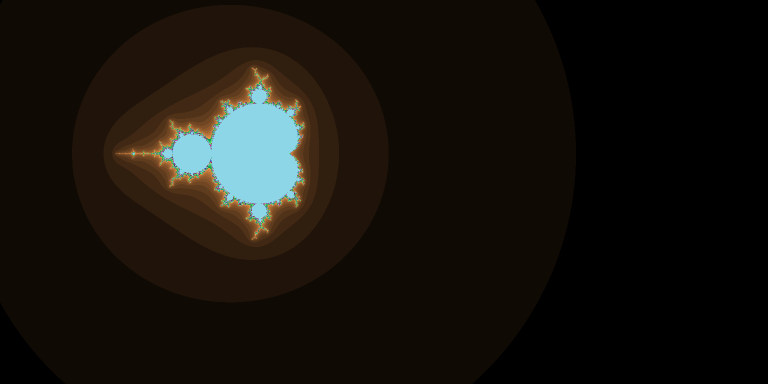
A Shadertoy shader for this background:

```glsl
const float VIEW_HEIGHT = 5.0;              // complex-plane units per canvas height
const vec2 PLANE_ORIGIN = vec2(3.5, 3.0);   // where zero lies, from the lower left
const float ESCAPE_RADIUS = 4.0;
const int MAX_STEPS = 200;
const vec3 COLOR_STEP = vec3(0.06275, 0.0392, 0.01955); // colour gained per step
const int SAMPLES = 2;                      // samples per axis for smooth edges

vec2 complexSquare(vec2 z) {
    return vec2(z.x * z.x - z.y * z.y, 2.0 * z.x * z.y);
}

// Number of steps the orbit of c stays inside the escape radius
int escapeSteps(vec2 c) {
    vec2 z = vec2(0.0);
    for (int i = 0; i < MAX_STEPS; i++) {
        z = complexSquare(z) + c;
        if (dot(z, z) > ESCAPE_RADIUS * ESCAPE_RADIUS) return i;
    }
    return MAX_STEPS;
}

// Each channel climbs at its own rate and wraps around
vec3 stepColor(int steps) {
    return fract(float(steps) * COLOR_STEP);
}

void mainImage(out vec4 fragColor, in vec2 fragCoord) {
    vec3 color = vec3(0.0);

    // Average a small grid of samples inside the pixel
    for (int y = 0; y < SAMPLES; y++) {
        for (int x = 0; x < SAMPLES; x++) {
            vec2 offset = (vec2(x, y) + 0.5) / float(SAMPLES) - 0.5;
            vec2 c = (fragCoord + offset) / iResolution.y * VIEW_HEIGHT - PLANE_ORIGIN;
            color += stepColor(escapeSteps(c));
        }
    }

    fragColor = vec4(color / float(SAMPLES * SAMPLES), 1.0);
}
```
